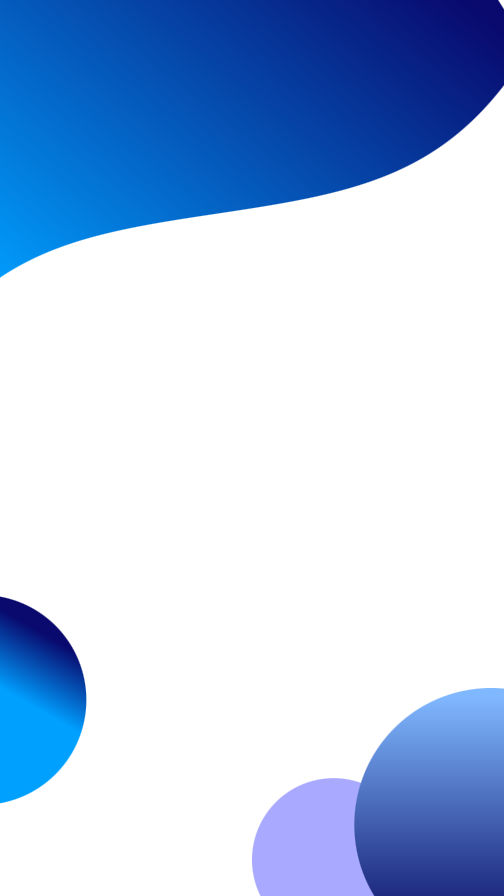
Give the GLSL for this background, as a Shadertoy shader.

```glsl
// Lengths are in canvas widths
const vec3 PAPER = vec3(1.0);
const vec3 AZURE = vec3(0.0, 0.627, 1.0);
const vec3 NAVY = vec3(0.035, 0.035, 0.43);
const vec3 SKY = vec3(0.5, 0.72, 1.0);
const vec3 INDIGO = vec3(0.115, 0.165, 0.5);
const vec3 LILAC = vec3(0.663, 0.663, 1.0);

// Discs: centre x, centre y, radius
const vec3 LEFT_DISC = vec3(-0.037, 0.389, 0.2083);
const vec3 RIGHT_DISC = vec3(0.9745, 0.1412, 0.2715);
const vec3 LILAC_DISC = vec3(0.662, 0.0718, 0.162);

// Gradient axes and their start and end along the axis
const vec2 WAVE_AXIS = vec2(0.62, 0.785);
const vec2 WAVE_RANGE = vec2(0.926, 1.968);
const vec2 LEFT_AXIS = vec2(0.5, 0.866);
const vec2 LEFT_RANGE = vec2(0.04, 0.176);
const vec2 RIGHT_RANGE = vec2(0.0, 0.395);

// Wave edge: base height and polynomial coefficients
const float WAVE_BASE = 1.2269;
const float WAVE_SLOPE = 0.673;
const vec4 WAVE_BEND = vec4(-1.7262, 2.913, -2.7281, 1.25);

// Cut at the upper right corner
const vec2 CUT_POINT = vec2(0.9884, 1.7778);
const vec2 CUT_NORMAL = vec2(0.847, 0.531);

float ramp(float value, vec2 range) {
    return clamp((value - range.x) / (range.y - range.x), 0.0, 1.0);
}

float coverage(float dist) {
    return clamp(0.5 - dist / max(fwidth(dist), 1e-6), 0.0, 1.0);
}

float discDistance(vec2 p, vec3 disc) {
    return length(p - disc.xy) - disc.z;
}

float waveHeight(float x) {
    vec4 b = WAVE_BEND;
    return WAVE_BASE + x * (WAVE_SLOPE + x * (b.x + x * (b.y + x * (b.z + x * b.w))));
}

float waveDistance(vec2 p) {
    float cut = dot(p - CUT_POINT, CUT_NORMAL);
    return max(waveHeight(p.x) - p.y, cut);
}

void mainImage(out vec4 fragColor, in vec2 fragCoord) {
    vec2 p = fragCoord / iResolution.x;
    vec3 color = PAPER;

    // Upper wave
    vec3 waveColor = mix(AZURE, NAVY, ramp(dot(p, WAVE_AXIS), WAVE_RANGE));
    color = mix(color, waveColor, coverage(waveDistance(p)));

    // Left disc
    float leftShade = ramp(dot(p - LEFT_DISC.xy, LEFT_AXIS), LEFT_RANGE);
    vec3 leftColor = mix(AZURE, NAVY, leftShade);
    color = mix(color, leftColor, coverage(discDistance(p, LEFT_DISC)));

    // Lower right pair, lilac disc behind
    color = mix(color, LILAC, coverage(discDistance(p, LILAC_DISC)));
    vec3 rightColor = mix(INDIGO, SKY, ramp(p.y, RIGHT_RANGE));
    color = mix(color, rightColor, coverage(discDistance(p, RIGHT_DISC)));

    fragColor = vec4(color, 1.0);
}
```
